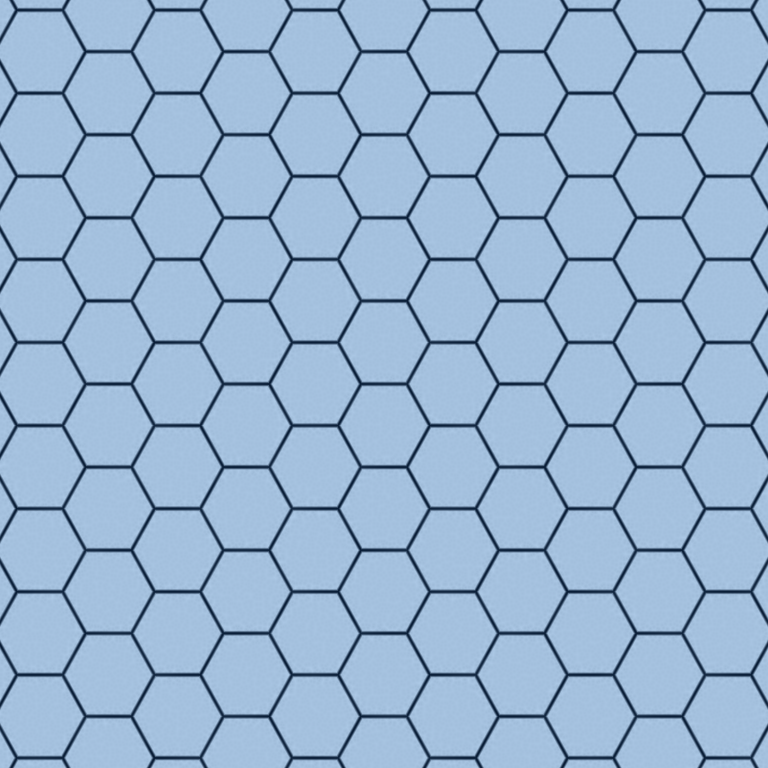
Give the GLSL for this pattern, as a three.js fragment shader.

```glsl
// Pale blue honeycomb of flat-topped hexagons with thin navy outlines and faint grain.
varying vec2 vUv;

vec2 hash2(vec2 p) {
  return fract(sin(vec2(dot(p, vec2(127.1, 311.7)), dot(p, vec2(269.5, 183.3)))) * 4375.85);
}

// Cellular noise: distance to the nearest scattered point.
float cellular(vec2 p) {
  vec2 cell = floor(p);
  float nearest = 2.0;
  for (int y = -1; y <= 1; y++) {
    for (int x = -1; x <= 1; x++) {
      vec2 neighbour = cell + vec2(float(x), float(y));
      nearest = min(nearest, distance(p, neighbour + hash2(neighbour)));
    }
  }
  return nearest;
}

// Distance to the closest outline of a hexagon grid with cells of height 1.
float hexEdge(vec2 p) {
  vec2 period = vec2(1.7320508, 1.0);
  vec2 a = mod(p + vec2(0.5 * period.x, 0.0), period) - 0.5 * period;
  vec2 b = mod(p + vec2(0.0, 0.5), period) - 0.5 * period;
  vec2 c = abs(dot(a, a) < dot(b, b) ? a : b);
  return 0.5 - max(c.y, dot(c, vec2(0.8660254, 0.5)));
}

void main() {
  // Cells are slightly narrower than regular hexagons.
  vec2 p = (vUv - 0.5) / vec2(0.1035, 0.1082);
  float edge = hexEdge(p) * 0.106;

  // Fill with fine grain that grows stronger beside the outlines.
  float grain = cellular(vUv * 190.0) - 0.45;
  float nearLine = 1.0 - smoothstep(0.003, 0.018, edge);
  vec3 color = vec3(0.645, 0.757, 0.872) + grain * mix(0.02, 0.06, nearLine);

  // Soft outline with slightly uneven ink.
  float ink = 1.0 - smoothstep(0.0002, 0.0041, edge);
  ink *= 0.97 + 0.03 * sin(vUv.x * 61.0 + 2.0 * sin(vUv.y * 83.0));
  color = mix(color, vec3(0.035, 0.115, 0.215), ink);

  gl_FragColor = vec4(color, 1.0);
}
```
